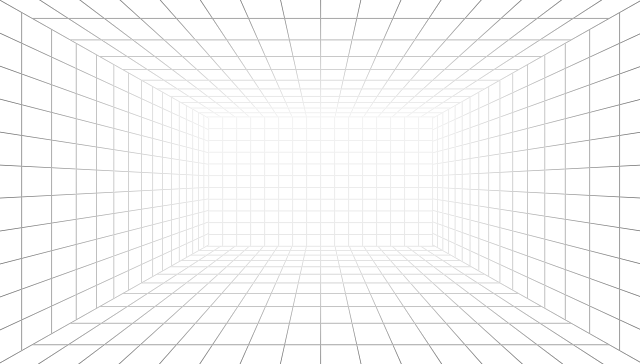
This background is drawn by a Shadertoy shader. Its source:

```glsl
// Draws a white room in one-point perspective, ruled with thin grey grid lines that fade into the depth.

// Lengths are in units of the canvas height.
#define VANISHING_POINT vec2(0.5011, 0.5012)
#define BACK_HALF_SIZE vec2(0.3076, 0.1776)
#define BACK_CELLS vec2(16.0, 11.0)
#define ROOM_SLOPE 0.5655
#define SIDE_DEPTH_STEP 0.0417
#define FLOOR_DEPTH_STEP 0.0604
#define LINE_WIDTH 0.0020
#define INK_FAR 0.10
#define INK_NEAR 0.58
#define INK_TILT 0.03
#define FADE_REACH 1.80

// Share of a pixel covered by the nearest line at a whole value of coord.
float gridLine(float coord, float gradient, float pixel) {
    float dist = abs(fract(coord + 0.5) - 0.5) / gradient;
    float right = min(dist + 0.5 * LINE_WIDTH, 0.5 * pixel);
    float left = max(dist - 0.5 * LINE_WIDTH, -0.5 * pixel);
    return clamp((right - left) / pixel, 0.0, 1.0);
}

// Flat grid of the far wall.
float backWall(vec2 p, float pixel) {
    vec2 density = 0.5 * BACK_CELLS / BACK_HALF_SIZE;
    vec2 cell = p * density + 0.5 * BACK_CELLS;
    return max(gridLine(cell.x, density.x, pixel),
               gridLine(cell.y, density.y, pixel));
}

// Receding plane: q.x points away from the vanishing point, q.y runs across.
float recedingPlane(vec2 q, float backDist, float depthStep,
                    float slope, float cells, float pixel) {
    float d = abs(q.x);
    float depth = (1.0 - backDist / d) / depthStep;
    float depthGradient = backDist / (d * d * depthStep);
    float fan = 0.5 * cells / slope;
    float across = fan * q.y / d + 0.5 * cells;
    float acrossGradient = fan * length(q) / (d * d);
    return max(gridLine(depth, depthGradient, pixel),
               gridLine(across, acrossGradient, pixel));
}

void mainImage(out vec4 fragColor, in vec2 fragCoord) {
    float pixel = 1.0 / iResolution.y;
    vec2 p = (fragCoord - VANISHING_POINT * iResolution.xy) * pixel;
    vec2 nearness = abs(p) / BACK_HALF_SIZE;

    // Choose the visible surface
    float coverage;
    if (max(nearness.x, nearness.y) < 1.0) {
        coverage = backWall(p, pixel);
    } else if (abs(p.x) * ROOM_SLOPE > abs(p.y)) {
        coverage = recedingPlane(p, BACK_HALF_SIZE.x, SIDE_DEPTH_STEP,
                                 ROOM_SLOPE, BACK_CELLS.y, pixel);
    } else {
        coverage = recedingPlane(p.yx, BACK_HALF_SIZE.y, FLOOR_DEPTH_STEP,
                                 1.0 / ROOM_SLOPE, BACK_CELLS.x, pixel);
    }

    // Lines darken towards the viewer and slightly towards the floor
    float fade = clamp((max(nearness.x, nearness.y) - 1.0) / FADE_REACH, 0.0, 1.0);
    float tilt = INK_TILT * clamp(-p.y / BACK_HALF_SIZE.y, -1.0, 1.0);
    float ink = mix(INK_FAR + tilt, INK_NEAR, pow(fade, 1.25));

    fragColor = vec4(vec3(1.0 - ink * coverage), 1.0);
}
```
